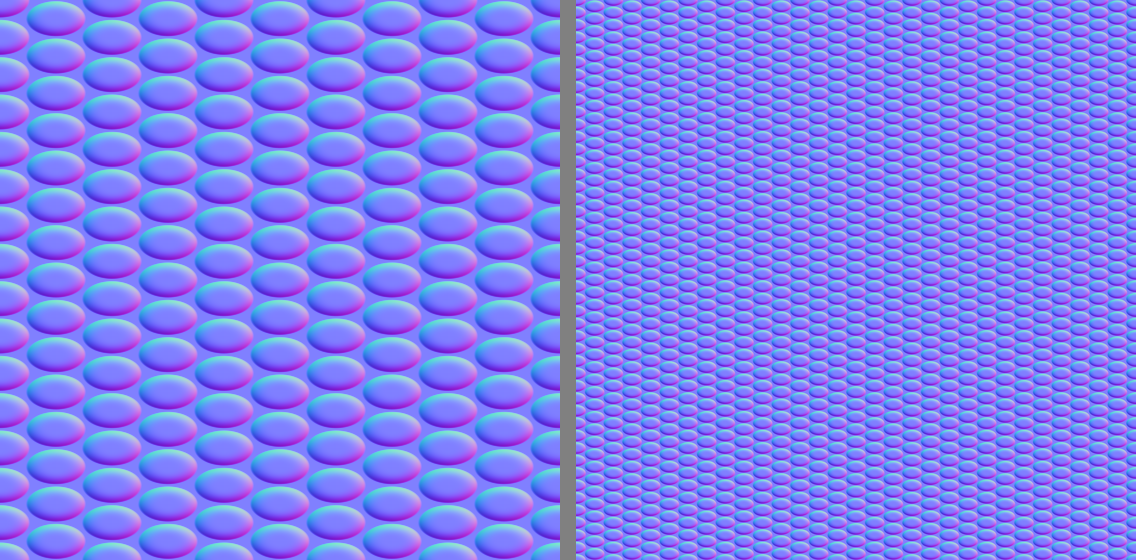
Left: one tile. Right: repeated 3 by 3.
Write a Shadertoy shader that draws this texture map.

```glsl
const vec2 REPEATS = vec2(5.0, 15.0);      // whole cells across and down
const vec2 RADII = vec2(0.0514, 0.0306);   // bump half-axes, in canvas units
const float RIM_SLOPE = 1.75;              // steepness at the rim
const float SLOPE_POWER = 3.6;             // higher gives a flatter top
const float RIM_SOFTNESS = 0.06;           // rim fade, relative to the radius

// Offset from the nearest bump centre of one lattice, in bump radii
vec2 bumpOffset(vec2 uv, vec2 shift) {
    vec2 cell = fract(uv * REPEATS + shift + 0.5) - 0.5;
    return cell / (REPEATS * RADII);
}

// Uphill-facing tilt of an elliptical dome that flattens out past its rim
vec2 domeTilt(vec2 offset, float softness) {
    float r = length(offset);
    float steepness = RIM_SLOPE * pow(min(r, 1.0), SLOPE_POWER);
    float inside = 1.0 - smoothstep(1.0 - softness, 1.0 + softness, r);
    vec2 direction = offset / max(r, 1e-4);
    return direction * (RADII.y / RADII) * steepness * inside;
}

void mainImage(out vec4 fragColor, in vec2 fragCoord) {
    vec2 uv = fragCoord / iResolution.xy;

    // Two interleaved lattices form the staggered columns
    vec2 evenBump = bumpOffset(uv, vec2(0.0));
    vec2 oddBump = bumpOffset(uv, vec2(0.5));
    vec2 nearest = dot(evenBump, evenBump) < dot(oddBump, oddBump) ? evenBump : oddBump;

    // Keep the rim at least a pixel wide
    float pixel = 1.0 / (RADII.y * iResolution.y);
    vec2 tilt = domeTilt(nearest, max(RIM_SOFTNESS, pixel));

    // Pack the unit normal into colour
    vec3 normal = normalize(vec3(tilt, 1.0));
    fragColor = vec4(normal * 0.5 + 0.5, 1.0);
}
```
